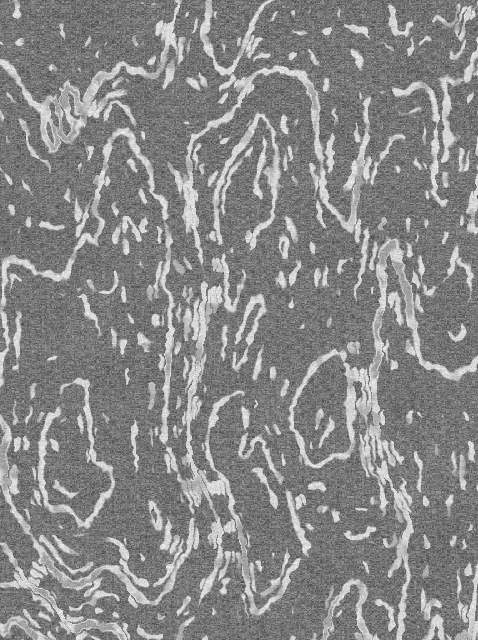
This texture is drawn by a Shadertoy shader. Its source:

```glsl
// Grey woven cloth with pale, broken wood-grain contours in tall nested arches.
#define GROUND 0.460      // mean grey of the cloth
#define PALE 0.85         // grey of the strokes
#define HOLLOW 0.63       // grey inside the widest strokes
#define LEVELS 17.0       // contour count across the height field
#define MAIN_WIDTH 0.0043 // half width of the long strokes
#define DASH_WIDTH 0.0040 // half width of the short dashes
#define THREADS 512.0     // woven threads per canvas height
#define SOFTNESS 0.0017   // edge blur

float hash(vec2 p) {
    return fract(sin(dot(p, vec2(127.1, 311.7))) * 43758.5453);
}

float noise(vec2 p) {
    vec2 i = floor(p), f = fract(p);
    f = f * f * (3.0 - 2.0 * f);
    return mix(mix(hash(i), hash(i + vec2(1, 0)), f.x),
               mix(hash(i + vec2(0, 1)), hash(i + vec2(1, 1)), f.x), f.y);
}

// Tall hills; the shear by column makes the pointed arch tips.
float grainHeight(vec2 p) {
    p.y += 0.13 * noise(vec2(p.x * 17.0, p.y * 2.0));
    p.x += 0.05 * noise(p * vec2(4.0, 5.0) + 31.0);
    float h = noise(p * vec2(6.6, 2.3) + 7.3);
    h += 0.30 * noise(p * vec2(14.0, 5.0) + 17.0);
    h += 0.075 * noise(p * vec2(38.0, 20.0) + 53.0);
    return h * LEVELS;
}

// Grey of the cloth: single stitches, cross threads and soft blotches.
float weave(vec2 p) {
    vec2 cell = floor(p * THREADS);
    float stitch = hash(cell + 3.0) + hash(cell + 211.0) - 1.0;
    float thread = noise(p * vec2(140.0, THREADS)) - 0.5;
    float blotch = noise(p * vec2(14.0, 22.0)) - 0.5;
    return 0.145 * stitch + 0.09 * thread + 0.03 * blotch;
}

void mainImage(out vec4 fragColor, in vec2 fragCoord) {
    vec2 p = fragCoord / iResolution.y;

    // Ragged stroke edges
    vec2 q = p + 0.006 * (vec2(noise(p * 130.0), noise(p * 130.0 + 40.0)) - 0.5);

    // Distance to the nearest contour
    vec2 e = vec2(0.0015, 0.0);
    float h = grainHeight(q);
    vec2 slope = vec2(grainHeight(q + e.xy) - h, grainHeight(q + e.yx) - h) / e.x;
    float dist = abs(fract(h) - 0.5) / (length(slope) + 3.0);

    // Every fourth contour is long, the others break into dashes
    bool isMain = mod(floor(h), 4.0) < 0.5;
    float gaps = noise(q * vec2(72.0, 46.0) + 11.0);
    float region = noise(q * vec2(10.0, 7.0) + 71.0);
    float longStroke = smoothstep(0.16, 0.46, gaps + 0.36 * region);
    float dash = smoothstep(0.50, 0.74, gaps + 0.2 * (region - 0.5));
    float swell = 0.55 + 0.9 * noise(q * vec2(60.0, 42.0) + 90.0);
    float wide = isMain ? smoothstep(0.62, 0.78, region) : 0.0;
    float width = isMain ? MAIN_WIDTH * longStroke : DASH_WIDTH * dash;
    width *= swell * (1.0 + 0.6 * wide);

    // Stroke with a greyer core where it is widest, slightly worn elsewhere
    float edge = dist - width;
    float stroke = smoothstep(SOFTNESS, -SOFTNESS, edge);
    stroke *= smoothstep(0.0, 0.0018, width);
    float mottle = noise(q * vec2(80.0, 50.0) + 120.0);
    float core = wide * smoothstep(-0.0015, -0.0035, edge) * smoothstep(0.2, 0.5, mottle);
    float worn = 0.75 * smoothstep(0.55, 0.9, mottle);
    float ink = mix(PALE, HOLLOW, max(core, worn));

    float grey = mix(GROUND, ink, stroke) + weave(p) * mix(1.0, 0.6, stroke);
    fragColor = vec4(vec3(clamp(grey, 0.0, 1.0)), 1.0);
}
```
